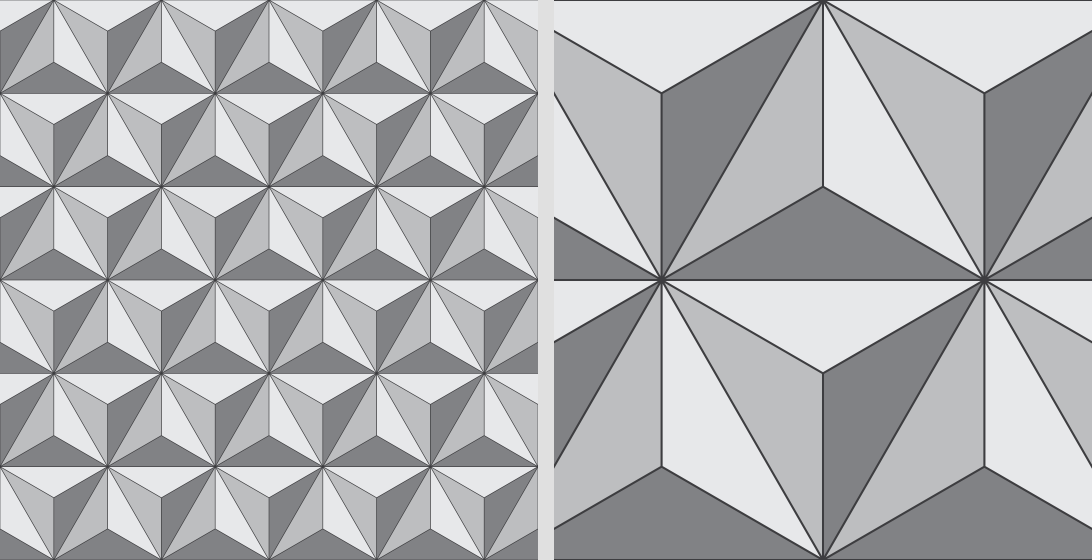
Left: the whole. Right: its middle third, enlarged.
Give the GLSL for this pattern, as a WebGL 1 fragment shader.

```glsl
precision highp float;
// Relief of three-sided pyramids on a triangular lattice, shaded in three greys.
// Each point is folded into one triangle; its nearest side selects the facet,
// and thin ink lines follow the sides and the ridges. Supersampled for smooth edges.

uniform vec2 u_resolution;

const vec2 REPEATS = vec2(5.0, 6.0);      // triangles across, rows down (rows even to tile)
const vec3 LIGHT = vec3(0.906, 0.910, 0.918);
const vec3 MIDDLE = vec3(0.740, 0.746, 0.752);
const vec3 DARK = vec3(0.507, 0.510, 0.522);
const vec3 INK = vec3(0.240, 0.240, 0.250);
const float LINE_WIDTH = 0.0064;          // in triangle sides
const float HEIGHT = 0.8660254;           // triangle height for a side of one
const float SQRT3 = 1.7320508;
const int SAMPLES = 4;                    // per axis

// Colour at a canvas position in 0..1; blur is the sample size in triangle sides.
vec3 pyramidRelief(vec2 uv, float blur) {
  vec2 cell = uv * REPEATS;
  float row = floor(cell.y);
  float rise = cell.y - row;
  float across = fract(cell.x - 0.5 * mod(row, 2.0) + 0.5) - 0.5;

  // Fold into an upright triangle centred on the origin.
  bool upright = abs(across) < 0.5 * (1.0 - rise);
  vec2 p = vec2(across, (rise - 1.0 / 3.0) * HEIGHT);
  if (!upright) {
    float side = across < 0.0 ? -0.5 : 0.5;
    p = -vec2(across - side, (rise - 2.0 / 3.0) * HEIGHT);
  }

  // Distances to the three sides.
  float inradius = HEIGHT / 3.0;
  float base = inradius + p.y;
  float left = inradius - dot(p, vec2(-HEIGHT, 0.5));
  float right = inradius - dot(p, vec2(HEIGHT, 0.5));
  float nearest = min(base, min(left, right));
  float farthest = max(base, max(left, right));
  float second = base + left + right - nearest - farthest;

  // Facet shade; the half-turned triangles are lit from the same direction.
  vec3 color = upright ? LIGHT : MIDDLE;
  if (base <= nearest) color = upright ? DARK : LIGHT;
  else if (left <= nearest) color = upright ? MIDDLE : DARK;

  // Ink along the outer sides and the ridges between facets.
  float ridge = (second - nearest) / SQRT3;
  float lineDistance = min(nearest, ridge) - 0.5 * LINE_WIDTH;
  float ink = 1.0 - smoothstep(-0.5 * blur, 0.5 * blur, lineDistance);
  return mix(color, INK, ink);
}

void main() {
  float count = float(SAMPLES);
  float blur = REPEATS.x / (u_resolution.x * count);
  vec2 corner = gl_FragCoord.xy - 0.5;
  vec3 total = vec3(0.0);
  for (int j = 0; j < SAMPLES; j++) {
    for (int i = 0; i < SAMPLES; i++) {
      vec2 offset = (vec2(float(i), float(j)) + 0.5) / count;
      total += pyramidRelief((corner + offset) / u_resolution, blur);
    }
  }
  gl_FragColor = vec4(total / (count * count), 1.0);
}
```
